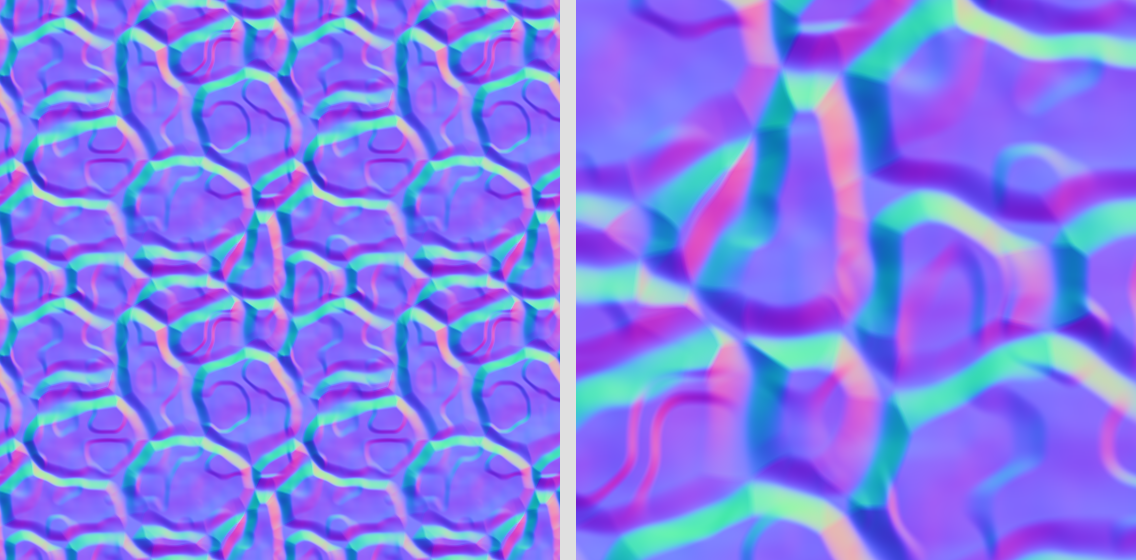
Left: the whole. Right: its middle third, enlarged.
Give the GLSL for this texture map, as a Shadertoy shader.

```glsl
const int STONES = 16;

// Stone centres within one tile
const vec2 CENTRE[STONES] = vec2[](
    vec2(.195, .755), vec2(.255, .617), vec2(.545, .66), vec2(.88, .557),
    vec2(.312, .435), vec2(.68, .258), vec2(.003, .33), vec2(.225, .2),
    vec2(.935, .1), vec2(.82, .1), vec2(.104, .98), vec2(.357, .99),
    vec2(.625, .068), vec2(.65, .945), vec2(.737, .83), vec2(.93, .836));

// Half width, half height and turn of each stone
const vec3 SHAPE[STONES] = vec3[](
    vec3(.205, .14, .2), vec3(.14, .068, .25), vec3(.11, .235, .25), vec3(.19, .165, -.4),
    vec3(.205, .135, .15), vec3(.215, .165, .2), vec3(.1, .075, .3), vec3(.23, .11, -.25),
    vec3(.07, .165, -.2), vec3(.05, .1, -.55), vec3(.105, .1, 0.), vec3(.135, .115, -.1),
    vec3(.135, .048, -.05), vec3(.165, .075, .15), vec3(.14, .1, .4), vec3(.075, .09, -.3));

float hash(vec2 cell) {
    vec3 p = fract(cell.xyx * vec3(.1031, .103, .0973));
    p += dot(p, p.yzx + 33.33);
    return fract((p.x + p.y) * p.z);
}

// Value noise that wraps after one tile
float noise(vec2 p, float period) {
    p *= period;
    vec2 i = floor(p), f = fract(p);
    f = f * f * f * (f * (f * 6. - 15.) + 10.);
    vec2 a = mod(i, period), b = mod(i + 1., period);
    return mix(mix(hash(a), hash(vec2(b.x, a.y)), f.x),
               mix(hash(vec2(a.x, b.y)), hash(b), f.x), f.y);
}

float smoothMax(float a, float b, float k) {
    float h = max(k - abs(a - b), 0.) / k;
    return max(a, b) + .25 * k * h * h;
}

// Block with softened, cut corners
float chamferedBox(vec2 p, vec2 halfSize) {
    vec2 a = abs(p) - halfSize;
    float cut = (a.x + a.y + .65 * min(halfSize.x, halfSize.y)) * .707;
    return smoothMax(max(a.x, a.y), cut, .03);
}

float height(vec2 p) {
    // Uneven outlines
    vec2 warped = p + .045 * (vec2(noise(p, 7.), noise(p + .37, 7.)) - .5)
                    + .014 * (vec2(noise(p, 17.), noise(p + .61, 17.)) - .5);

    // Nearest two stones
    float nearest = 9., second = 9., rise = 0.;
    for (int i = 0; i < STONES; i++) {
        vec2 d = warped - CENTRE[i];
        d -= round(d);
        float c = cos(SHAPE[i].z), s = sin(SHAPE[i].z);
        float dist = chamferedBox(mat2(c, -s, s, c) * d, SHAPE[i].xy);
        if (dist < nearest) {
            second = nearest;
            nearest = dist;
            rise = d.y - .35 * d.x;
        } else {
            second = min(second, dist);
        }
    }
    float inside = min(.02 - nearest, .5 * (second - nearest));
    float body = smoothstep(0., .042, inside);

    // Top faces falling to the lower right, with worn ledges
    float field = noise(p + .19, 7.) + .3 * noise(p, 15.);
    float ledges = smoothstep(.34, .48, field) + smoothstep(.7, .84, field);
    float top = smoothMax(.025 + .27 * rise, .011, .012);
    top = -smoothMax(-top, -.046, .016) + .01 * ledges;

    return body * top + .006 * noise(p, 12.) + .003 * noise(p + .43, 24.);
}

void mainImage(out vec4 fragColor, in vec2 fragCoord) {
    // Two tiles across and two down
    vec2 p = 2. * fragCoord / iResolution.xy;

    // Surface normal from height differences
    vec2 e = vec2(.005, 0.);
    vec2 slope = vec2(height(p + e.xy) - height(p - e.xy),
                      height(p + e.yx) - height(p - e.yx)) / (2. * e.x);
    vec3 normal = normalize(vec3(-slope, 1.));

    fragColor = vec4(.5 + .5 * normal, 1.);
}
```
